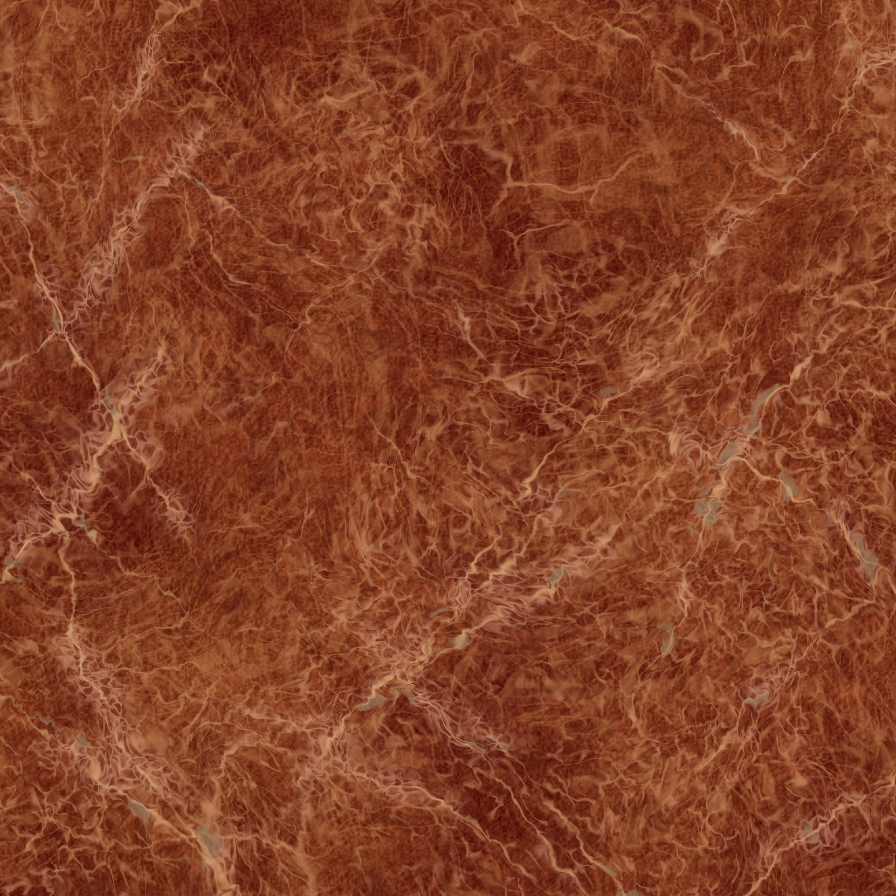
Write a WebGL 2 fragment shader that draws this texture.

```glsl
#version 300 es
precision highp float;

uniform vec2 u_resolution;
out vec4 fragColor;

float hash(vec2 p) {
    return fract(sin(dot(p, vec2(127.1, 311.7))) * 43758.5);
}

vec2 hash2(vec2 p) {
    return vec2(hash(p), hash(p + 57.3));
}

float noise(vec2 p) {
    vec2 i = floor(p), f = fract(p);
    vec2 u = f * f * (3.0 - 2.0 * f);
    float low = mix(hash(i), hash(i + vec2(1, 0)), u.x);
    float high = mix(hash(i + vec2(0, 1)), hash(i + vec2(1, 1)), u.x);
    return mix(low, high, u.y);
}

float fbm(vec2 p) {
    float sum = 0.0, gain = 0.53;
    for (int i = 0; i < 4; i++) {
        sum += gain * noise(p);
        p = mat2(1.6, 1.2, -1.2, 1.6) * p + 9.7;
        gain *= 0.5;
    }
    return sum;
}

mat2 rotation(float angle) {
    float c = cos(angle), s = sin(angle);
    return mat2(c, -s, s, c);
}

vec2 warp(vec2 p, float scale, float amount) {
    return p + amount * (vec2(noise(p * scale), noise(p * scale + 31.4)) - 0.5);
}

// Line coverage that fades instead of aliasing below a pixel
float stroke(float dist, float width, float pixel) {
    float soft = width + 0.4 * pixel;
    return width / soft * (1.0 - smoothstep(0.0, 1.6 * soft, dist));
}

// Approximate distance to the nearest cell border
float crackDistance(vec2 p) {
    vec2 cell = floor(p);
    float nearest = 9.0, second = 9.0;
    for (int y = -1; y <= 1; y++) {
        for (int x = -1; x <= 1; x++) {
            vec2 c = cell + vec2(x, y);
            float d = length(c + hash2(c) - p);
            second = min(second, max(nearest, d));
            nearest = min(nearest, d);
        }
    }
    return 0.5 * (second - nearest);
}

// Thin fibres: contours of noise stretched along one direction
float hairs(vec2 p, float angle, float density) {
    vec2 q = rotation(angle) * p * vec2(0.2, 1.0) * density;
    return 1.0 - smoothstep(0.0, 0.11, abs(noise(q) - 0.5));
}

// One long tapered vein: x is the bright core, y the broken zone around it
vec2 vein(vec2 p, float id, float pixel) {
    vec2 shape = hash2(vec2(id, 3.7));
    vec2 cell = mod(vec2(id, floor(id / 4.0)), 4.0);
    vec2 center = (cell + hash2(vec2(id, 8.1))) / 4.0;
    float angle = hash(vec2(id, 5.2)) < 0.45 ? mix(0.5, 1.1, shape.x) : mix(-1.4, -0.2, shape.x);
    vec2 q = rotation(angle) * (p - center);
    float reach = mix(0.14, 0.42, shape.y);
    float strength = mix(0.4, 1.0, shape.y * shape.y);
    float across = abs(q.y + (shape.x - 0.5) * q.x * q.x);
    float taper = 1.0 - smoothstep(0.3 * reach, reach, abs(q.x));
    float ripple = noise(vec2(q.x * 45.0, id * 7.0));
    float width = mix(0.0008, 0.0022, strength) * (0.4 + 1.1 * ripple);
    float core = stroke(across, width, pixel) * taper * sqrt(strength) * (0.5 + 0.5 * ripple);
    float zone = exp(-across / mix(0.008, 0.022, shape.y)) * taper * strength;
    return vec2(core, zone);
}

void main() {
    vec2 p = gl_FragCoord.xy / u_resolution.y;
    float pixel = 1.0 / u_resolution.y;
    vec2 bent = warp(warp(p, 4.0, 0.09), 14.0, 0.025);
    vec2 jagged = warp(warp(warp(bent, 40.0, 0.015), 95.0, 0.008), 220.0, 0.004);

    // Clouded ground
    float tone = smoothstep(0.25, 0.75, 0.6 * fbm(bent * 5.0) + 0.4 * fbm(jagged * 26.0));
    float ochre = smoothstep(0.45, 0.75, fbm(bent * 4.0 + 17.0));
    vec3 color = mix(vec3(0.375, 0.105, 0.055), vec3(0.525, 0.225, 0.115), tone);
    color = mix(color, vec3(0.55, 0.27, 0.12), 0.4 * ochre);

    // Fine fibrous grain
    float streaks = noise(rotation(0.12) * p * vec2(420.0, 110.0));
    float slanted = noise(rotation(0.8) * p * vec2(100.0, 380.0));
    float grit = noise(p * 430.0);
    color += vec3(0.25, 0.19, 0.13) * (0.4 * streaks + 0.35 * slanted + 0.55 * grit - 0.65);

    // Crossing hairlines, pale and dark
    for (int i = 0; i < 7; i++) {
        float k = float(i);
        float patchy = smoothstep(0.35, 0.7, noise(bent * 13.0 + k * 13.0));
        float hair = hairs(mix(bent, jagged, 0.6) + k * 3.1, -1.3 + k * 0.43, 65.0 + k * 8.0);
        vec3 tint = i % 3 == 2 ? vec3(0.32, 0.09, 0.05) : vec3(0.71, 0.45, 0.27);
        color = mix(color, tint, 0.38 * hair * patchy);
    }

    // Broken angular cracks at several sizes
    float scale = 8.0;
    for (int i = 0; i < 4; i++) {
        float k = float(i);
        float patchy = smoothstep(0.38, 0.64, fbm(p * 5.0 + k * 21.0));
        float broken = smoothstep(0.35, 0.65, noise(bent * scale * 1.3 + k * 5.0));
        vec2 q = rotation(0.7 + k) * jagged * vec2(1.0, 0.6) * scale;
        float crack = stroke(crackDistance(q) / scale, 0.0013 - 0.0001 * k, pixel);
        color = mix(color, vec3(0.80, 0.57, 0.40), 0.75 * crack * patchy * broken);
        scale *= 1.9;
    }

    // Long veins
    vec2 veins = vec2(0.0);
    for (int i = 0; i < 26; i++) {
        veins = max(veins, vein(jagged, float(i), pixel));
    }

    // Pink lace and grey fillings beside the veins
    float laceArea = veins.y * smoothstep(0.4, 0.7, fbm(p * 14.0 + 4.0));
    float lace = stroke(crackDistance(jagged * 85.0) / 85.0, 0.0012, pixel);
    color = mix(color, vec3(0.61, 0.34, 0.27), 0.4 * laceArea);
    color = mix(color, vec3(0.80, 0.58, 0.47), 0.8 * lace * smoothstep(0.06, 0.4, laceArea));
    float filling = smoothstep(0.68, 0.73, fbm(jagged * 30.0 + 6.0)) * smoothstep(0.3, 0.5, veins.y);
    color = mix(color, vec3(0.58, 0.46, 0.35), 0.7 * filling);
    color = mix(color, vec3(0.86, 0.67, 0.46), 0.95 * veins.x);

    fragColor = vec4(clamp(color, 0.0, 1.0), 1.0);
}
```
